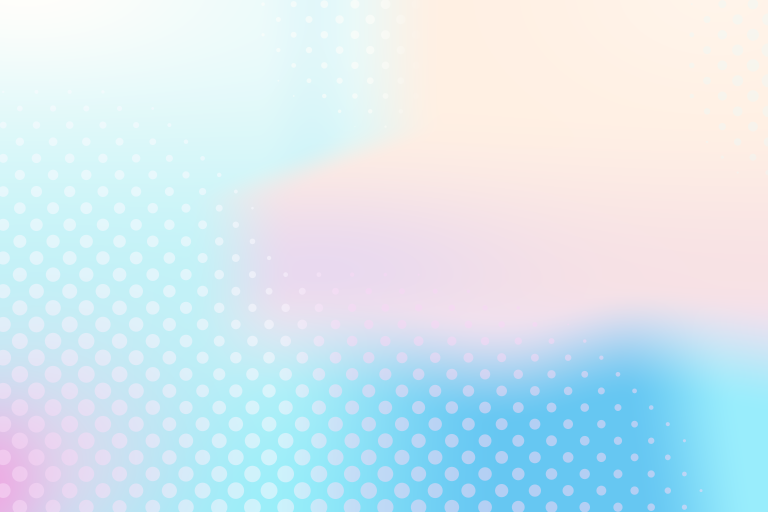
A WebGL 2 fragment shader for this background:

```glsl
#version 300 es
precision highp float;
// Soft pastel backdrop: an aqua-to-blue field, a peach and lilac cloud with
// blurred edges, and corner glows, overlaid by staggered halftone dots.
// Distances to ellipses drive both the glows and the shrinking dot sizes.

uniform vec2 u_resolution;
out vec4 fragColor;

const vec3 AQUA = vec3(0.59, 0.94, 0.98);
const vec3 MIST = vec3(0.75, 0.95, 0.97);
const vec3 PALE = vec3(0.91, 0.98, 0.98);
const vec3 WHITE = vec3(1.00, 0.995, 0.98);
const vec3 BLUE = vec3(0.40, 0.78, 0.95);
const vec3 CYAN = vec3(0.60, 0.93, 0.99);
const vec3 PEACH = vec3(1.00, 0.94, 0.89);
const vec3 ROSE = vec3(0.97, 0.885, 0.895);
const vec3 LILAC = vec3(0.91, 0.85, 0.94);
const vec3 HAZE = vec3(0.88, 0.85, 0.93);
const vec3 ORCHID = vec3(0.93, 0.67, 0.89);
const vec3 DOT_WHITE = vec3(0.98, 0.98, 1.00);
const vec3 DOT_PINK = vec3(0.97, 0.84, 0.96);

// Distance from an ellipse centre, reaching 1 on its rim.
float ellipse(vec2 p, vec2 centre, vec2 radii) {
    return length((p - centre) / radii);
}

// Gaussian falloff around an ellipse centre.
float glow(vec2 p, vec2 centre, vec2 radii) {
    float d = ellipse(p, centre, radii);
    return exp(-d * d);
}

// Soft step of the given half width around an edge.
float softEdge(float edge, float halfWidth, float v) {
    return smoothstep(edge - halfWidth, edge + halfWidth, v);
}

// Centre of the nearest dot in a staggered grid.
vec2 nearestDot(vec2 p, vec2 anchor, float spacing) {
    vec2 q = (p - anchor) / spacing;
    vec2 a = floor(q + 0.5);
    vec2 b = floor(q) + 0.5;
    vec2 cell = distance(q, a) < distance(q, b) ? a : b;
    return anchor + cell * spacing;
}

// Dot radius that shrinks to nothing at the rim (d = 1).
float dotRadius(float d, float largest) {
    return largest * pow(max(1.0 - d, 0.0), 0.45);
}

// Antialiased disc coverage.
float disc(vec2 p, vec2 centre, float radius, float pixel) {
    float cover = clamp(0.5 + (radius - distance(p, centre)) / pixel, 0.0, 1.0);
    return cover * smoothstep(0.0, pixel, radius);
}

// Cool field: vertical aqua gradient, white corner, blue and cyan at the right.
vec3 coolField(vec2 p) {
    vec3 c = mix(AQUA, MIST, smoothstep(0.0, 0.42, p.y));
    c = mix(c, PALE, smoothstep(0.38, 0.95, p.y));
    c = mix(c, WHITE, glow(p, vec2(0.05, 1.03), vec2(0.38, 0.17)));
    c = mix(c, BLUE, smoothstep(0.5, 1.0, p.x));
    return mix(c, CYAN, smoothstep(1.25, 1.48, p.x + 0.15 * p.y));
}

// Warm cloud colour: rose below, peach above, lilac at the lower left.
vec3 warmCloud(vec2 p) {
    vec3 c = mix(ROSE, PEACH, smoothstep(0.45, 0.8, p.y));
    c = mix(c, WHITE, 0.3 * glow(p, vec2(1.4, 1.02), vec2(0.3, 0.2)));
    c = mix(c, LILAC, 0.95 * glow(p, vec2(0.62, 0.47), vec2(0.38, 0.14)));
    return mix(LILAC + vec3(0.03, 0.03, 0.0), c, smoothstep(0.33, 0.46, p.y));
}

// Cloud coverage: left edge steps inward, lower edge undulates.
float cloudMask(vec2 p) {
    float left = mix(0.47, 0.76, smoothstep(0.6, 0.76, p.y));
    float low = 0.305 + 0.025 * cos(9.0 * (p.x - 0.6)) + 0.004 * sin(17.0 * p.x);
    return softEdge(left, 0.11, p.x) * softEdge(low, 0.11, p.y);
}

void main() {
    vec2 p = gl_FragCoord.xy / u_resolution * vec2(1.5, 1.0);
    float pixel = 1.0 / u_resolution.y;

    // The blue only belongs below the cloud, so cool tones stay pale above it.
    vec3 pale = mix(MIST, PALE, smoothstep(0.38, 0.95, p.y));
    vec3 cool = mix(coolField(p), pale, smoothstep(0.45, 0.6, p.y) * smoothstep(0.5, 0.7, p.x));
    vec3 colour = mix(cool, warmCloud(p), cloudMask(p));

    // Pink corner glow.
    float haze = glow(p, vec2(0.08, 0.1), vec2(0.28, 0.24));
    colour = mix(colour, HAZE, 0.9 * haze);
    colour = mix(colour, ORCHID, glow(p, vec2(-0.03, 0.05), vec2(0.12, 0.15)));

    // Main halftone, sized by the union of two ellipses.
    vec2 centre = nearestDot(p, vec2(0.5904, 0.0418), 0.0649);
    float rim = min(ellipse(centre, vec2(0.117, 0.219), vec2(0.479, 0.625)),
                    ellipse(centre, vec2(0.586, 0.0), vec2(0.80, 0.488)));
    float radius = min(dotRadius(rim, 0.0176), 0.0164);
    float pink = max(smoothstep(0.5, 0.72, p.x), haze);
    colour = mix(colour, mix(DOT_WHITE, DOT_PINK, pink), 0.53 * disc(p, centre, radius, pixel));

    // Faint halftone patches along the top.
    centre = nearestDot(p, vec2(0.6035, 0.962), 0.0598);
    radius = dotRadius(ellipse(centre, vec2(0.752, 0.98), vec2(0.264, 0.235)), 0.0098);
    colour = mix(colour, WHITE, 0.55 * disc(p, centre, radius, pixel) * (1.0 - softEdge(0.78, 0.06, p.x)));
    radius = dotRadius(ellipse(centre, vec2(1.543, 0.883), vec2(0.215, 0.254)), 0.0146);
    colour = mix(colour, PALE, 0.35 * disc(p, centre, radius, pixel));

    fragColor = vec4(colour, 1.0);
}
```
